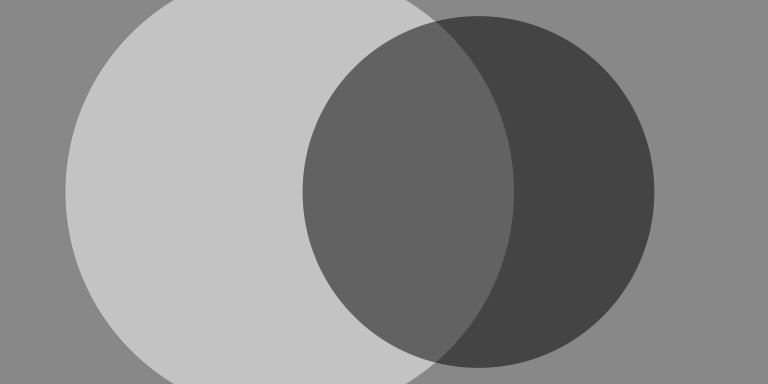
A Shadertoy shader for this background:

```glsl
const vec3 BACKDROP = vec3(0.533);
const vec3 LIGHT_TINT = vec3(1.0);
const vec3 DARK_TINT = vec3(0.0);
const float TINT_OPACITY = 0.5;

// Signed distance to a circle
float circleDistance(vec2 point, vec2 center, float radius) {
    return length(point - center) - radius;
}

// Antialiased coverage, with an edge one pixel wide
float coverage(float dist, float pixelSize) {
    return clamp(0.5 - dist / pixelSize, 0.0, 1.0);
}

// Lay a translucent disc over a base colour
vec3 blendDisc(vec3 base, vec3 tint, float opacity, vec2 point,
               vec2 center, float radius, float pixelSize) {
    float mask = coverage(circleDistance(point, center, radius), pixelSize);
    return mix(base, tint, opacity * mask);
}

void mainImage(out vec4 fragColor, in vec2 fragCoord) {
    // Centered coordinates in units of canvas height
    float pixelSize = 1.0 / iResolution.y;
    vec2 point = (fragCoord - 0.5 * iResolution.xy) * pixelSize;

    // Large light disc, then smaller dark disc on top
    vec3 color = BACKDROP;
    color = blendDisc(color, LIGHT_TINT, TINT_OPACITY, point,
                      vec2(-0.2455, 0.0), 0.584, pixelSize);
    color = blendDisc(color, DARK_TINT, TINT_OPACITY, point,
                      vec2(0.246, 0.0), 0.458, pixelSize);

    fragColor = vec4(color, 1.0);
}
```
